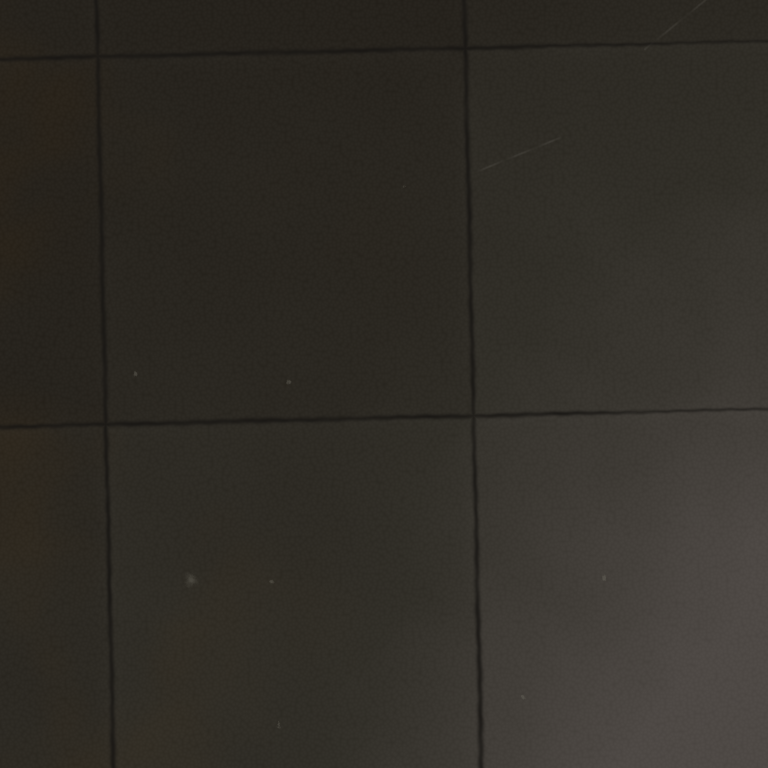
Write a WebGL 2 fragment shader that draws this texture.

```glsl
#version 300 es
precision highp float;
// Worn dark stone floor of large square tiles, slightly turned on the canvas.
// A skewed grid gives tiles and joints; cellular noise gives grain and chips,
// layered sines give blotches and uneven joints, and a glow lights the right.

uniform vec2 u_resolution;
out vec4 fragColor;

const vec3 DARK = vec3(0.148, 0.134, 0.111);
const vec3 MID = vec3(0.192, 0.182, 0.156);
const vec3 PALE = vec3(0.295, 0.276, 0.260);
const vec3 JOINT = vec3(0.092, 0.084, 0.074);
const vec3 RUST = vec3(0.020, 0.006, -0.010);
const vec3 CHIP = vec3(0.42, 0.41, 0.37);

const float TILE = 0.479;               // tile pitch
const vec2 CORNER = vec2(0.148, 0.444); // one grid crossing
const vec2 SKEW = vec2(0.0225, -0.0235);
const float JOINT_SOFT = 0.0031;        // falloff of the joint line
const float JOINT_DEPTH = 0.76;
const float JOINT_WOBBLE = 0.0004;
const float RIM_WIDTH = 0.009;
const float RIM_GAIN = 0.020;
const float GRAIN_SCALE = 210.0;
const float GRAIN_GAIN = 0.022;
const float CHIP_SCALE = 7.0;
const int SCRATCHES = 2;

vec2 hash2(vec2 p) {
  vec3 q = fract(vec3(p.xyx) * vec3(0.1031, 0.1030, 0.0973));
  q += dot(q, q.yzx + 33.33);
  return fract((q.xx + q.yz) * q.zy);
}

// Distance to the nearest feature point
float cellular(vec2 p) {
  vec2 cell = floor(p);
  float nearest = 2.0;
  for (int j = -1; j <= 1; j++)
    for (int i = -1; i <= 1; i++) {
      vec2 c = cell + vec2(i, j);
      nearest = min(nearest, distance(p, c + hash2(c + 200.0)));
    }
  return nearest;
}

// Smooth blotches from layered sines, about -1 to 1
float blotches(vec2 p) {
  float sum = 0.0, gain = 0.55;
  for (int i = 0; i < 4; i++) {
    sum += gain * sin(p.x + 1.7 * sin(p.y * 0.8)) * cos(p.y + 1.3 * sin(p.x * 0.7));
    p = mat2(1.2, 1.6, -1.6, 1.2) * p + 2.3;
    gain *= 0.55;
  }
  return sum;
}

float segmentDistance(vec2 p, vec2 a, vec2 along) {
  vec2 d = p - a;
  return length(d - along * clamp(dot(d, along) / dot(along, along), 0.0, 1.0));
}

// Sparse pale chips, one candidate per cell
float chips(vec2 p, float px) {
  vec2 cell = floor(p * CHIP_SCALE);
  vec2 seed = hash2(cell + 41.0);
  vec2 d = p - (cell + 0.2 + 0.6 * hash2(cell + 73.0)) / CHIP_SCALE;
  float radius = mix(0.002, 0.009, pow(seed.y, 4.0));
  float edge = length(d * vec2(1.0, 0.8)) + 0.003 * blotches(p * 260.0);
  return step(0.83, seed.x) * (1.0 - smoothstep(0.0, radius + px, edge));
}

void main() {
  vec2 uv = gl_FragCoord.xy / u_resolution;
  float px = 1.0 / min(u_resolution.x, u_resolution.y);

  // Skewed grid with slightly uneven joints
  vec2 grid = uv + SKEW * uv.yx - CORNER;
  grid += JOINT_WOBBLE * (sin(uv.yx * 31.0 + 1.0) + sin(uv.yx * 190.0));
  vec2 tileId = floor(grid / TILE);
  vec2 offset = grid - TILE * floor(grid / TILE + 0.5);
  vec2 toJoint = abs(offset);

  // Tile tone, side light and blotches; the tone step hides under the joints
  float tone = 0.17 * sin(0.8 * (tileId.x - tileId.y));
  float glow = smoothstep(0.3, 1.05, uv.x) * mix(0.75, 0.2, uv.y);
  float level = 0.02 + 0.30 * (1.0 - uv.y) + tone + glow;
  level += 0.06 * blotches(uv * 11.0 + tileId * 3.0);
  level = clamp(level, 0.0, 1.05);
  vec3 color = mix(DARK, MID, min(level * 2.0, 1.0));
  color = mix(color, PALE, max(level * 2.0 - 1.0, 0.0));
  float stain = smoothstep(-0.1, 0.9, blotches(uv * 6.0 + 4.0));
  color += RUST * stain * (1.0 - smoothstep(0.05, 0.6, uv.x));

  // Fine grain and pale dusty rims beside the joints
  color += GRAIN_GAIN * (0.45 - cellular(uv * GRAIN_SCALE));
  float dust = 0.6 + 0.5 * blotches(uv * 24.0);
  vec2 rim = exp(-toJoint / RIM_WIDTH) * (0.75 + 0.25 * sign(-offset));
  color += RIM_GAIN * dust * max(rim.x, rim.y);

  // Soft joints, fading in places and fainter toward the upper right
  vec2 softness = JOINT_SOFT * vec2(1.0, mix(1.0, 0.65, smoothstep(0.62, 0.85, uv.x))) + 0.3 * px;
  softness *= 1.0 + 0.25 * blotches(uv * 45.0);
  vec2 line = exp(-toJoint * toJoint / (softness * softness));
  float fade = 1.0 + 0.25 * blotches(uv * 33.0 + 7.0);
  line.y *= 1.0 - 0.3 * smoothstep(0.65, 0.95, uv.x);
  color = mix(color, JOINT, clamp(JOINT_DEPTH * fade * max(line.x, line.y), 0.0, 1.0));

  // Chips and hairline scratches
  color = mix(color, CHIP, 0.42 * chips(uv, px));
  for (int i = 0; i < SCRATCHES; i++) {
    float k = float(i);
    vec2 start = vec2(0.62, 0.776) + k * vec2(0.22, 0.160);
    float d = segmentDistance(uv, start, vec2(0.11 - 0.03 * k, 0.045 + 0.02 * k));
    float broken = 0.6 + 0.4 * sin(uv.x * 160.0);
    color += 0.05 * broken * (1.0 - smoothstep(0.0, 0.0012 + px, d));
  }
  fragColor = vec4(color, 1.0);
}
```
